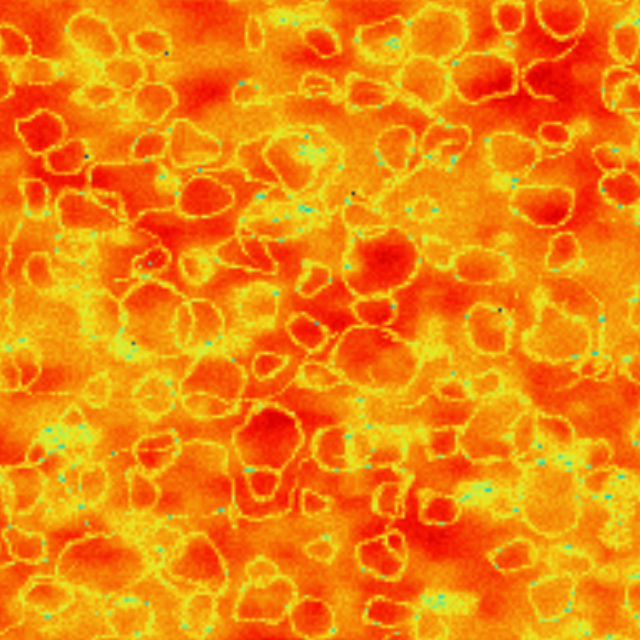
This texture is drawn by a WebGL 1 fragment shader. Its source:

```glsl
precision highp float;
// Heat-map texture: red and orange blotches, thin yellow loops and sparse green specks.
uniform vec2 u_resolution;

float hash(vec2 p) {
  vec3 q = fract(vec3(p.xyx) * 0.1031);
  q += dot(q, q.yzx + 33.33);
  return fract((q.x + q.y) * q.z);
}

float noise(vec2 p) {
  vec2 i = floor(p), f = fract(p);
  f = f * f * (3.0 - 2.0 * f);
  return mix(mix(hash(i), hash(i + vec2(1.0, 0.0)), f.x),
             mix(hash(i + vec2(0.0, 1.0)), hash(i + 1.0), f.x), f.y);
}

// Scattered, uneven loops: x = line, y = soft halo, z = interior.
vec3 loops(vec2 p) {
  vec2 cell = floor(p);
  vec3 result = vec3(0.0);
  for (int y = -1; y <= 1; y++) {
    for (int x = -1; x <= 1; x++) {
      vec2 id = cell + vec2(float(x), float(y));
      float size = hash(id + 71.3);
      vec2 center = id + 0.2 + 0.6 * vec2(hash(id + 11.7), hash(id + 37.1));
      float stretch = mix(0.85, 1.3, hash(id + 53.9));
      vec2 q = (p - center) * vec2(1.0 / stretch, stretch);
      float radius = 0.22 + 0.2 * size + 0.25 * pow(size, 8.0);
      float edge = length(q) - radius;
      float present = step(hash(id + 93.5), 0.9);
      vec3 ring = vec3(1.0 - smoothstep(0.015, 0.075, abs(edge)),
                       exp(-6.0 * abs(edge)),
                       1.0 - smoothstep(-0.25, 0.0, edge));
      result = max(result, ring * present);
    }
  }
  return result;
}

// Color ramp from deep red through yellow to green, cyan and navy.
vec3 heatColor(float t) {
  vec3 c = mix(vec3(0.85, 0.0, 0.0), vec3(0.96, 0.08, 0.01), smoothstep(-0.1, 0.08, t));
  c = mix(c, vec3(0.96, 0.49, 0.02), clamp((t - 0.08) / 0.41, 0.0, 1.0));
  c = mix(c, vec3(0.95, 0.84, 0.09), clamp((t - 0.49) / 0.35, 0.0, 1.0));
  c = mix(c, vec3(0.85, 0.94, 0.19), clamp((t - 0.84) / 0.16, 0.0, 1.0));
  c = mix(c, vec3(0.50, 0.90, 0.48), clamp((t - 1.0) / 0.2, 0.0, 1.0));
  c = mix(c, vec3(0.08, 0.82, 0.75), clamp((t - 1.2) / 0.25, 0.0, 1.0));
  return mix(c, vec3(0.05, 0.12, 0.40), clamp((t - 1.5) / 0.4, 0.0, 1.0));
}

// Color of one grain on a lattice of 192 grains per side.
vec3 grainColor(vec2 grain) {
  vec2 p = grain / 192.0;

  // Blotches, slightly wider than tall, held back below yellow
  float t = 0.37 + 0.52 * (noise(p * vec2(5.0, 8.0) + 3.7) - 0.5)
          + 0.62 * (noise(p * vec2(11.0, 16.0) + 21.4) - 0.5)
          + 0.36 * (noise(p * vec2(26.0, 36.0) + 8.2) - 0.5);
  t -= 0.55 * max(t - 0.52, 0.0);

  // Small yellow clumps
  t += 0.34 * smoothstep(0.62, 0.92, noise(p * vec2(17.0, 23.0) + 47.6));

  // Warped loops and longer wandering contours
  vec2 warp = vec2(noise(p * 26.0 + 5.1), noise(p * 26.0 + 64.8)) - 0.5;
  vec2 jag = vec2(noise(p * 60.0 + 15.1), noise(p * 60.0 + 34.8)) - 0.5;
  vec2 w = p + 0.024 * warp + 0.008 * jag;
  vec3 ring = loops(w * 11.0 + 4.0);
  float level = abs(noise(w * vec2(9.0, 11.0) + 31.3) - 0.5);
  float contour = (1.0 - smoothstep(0.008, 0.032, level))
                * smoothstep(0.2, 0.45, noise(p * 12.0 + 83.2));
  float line = max(ring.x, contour);
  t += 0.13 * ring.y - 0.05 * ring.z;
  t = mix(t, 0.94, line * (0.38 + 0.6 * hash(grain + 17.0)));

  // Grain, and short dashed specks in the yellow parts
  float warm = smoothstep(0.5, 0.85, t);
  t += mix(0.17, 0.3, warm) * (hash(grain + 211.0) - 0.5);
  float speck = hash(floor(grain * vec2(0.5, 1.0)) + 401.0);
  t += warm * (0.27 * step(0.925, speck) + 0.2 * step(0.975, speck));
  t += 0.9 * warm * step(0.9988, hash(grain + 307.0));
  return heatColor(t);
}

void main() {
  // Blend neighboring grains for soft edges
  vec2 p = gl_FragCoord.xy / u_resolution * 192.0;
  vec2 i = floor(p), f = fract(p);
  vec3 lower = mix(grainColor(i), grainColor(i + vec2(1.0, 0.0)), f.x);
  vec3 upper = mix(grainColor(i + vec2(0.0, 1.0)), grainColor(i + 1.0), f.x);
  gl_FragColor = vec4(mix(lower, upper, f.y), 1.0);
}
```
